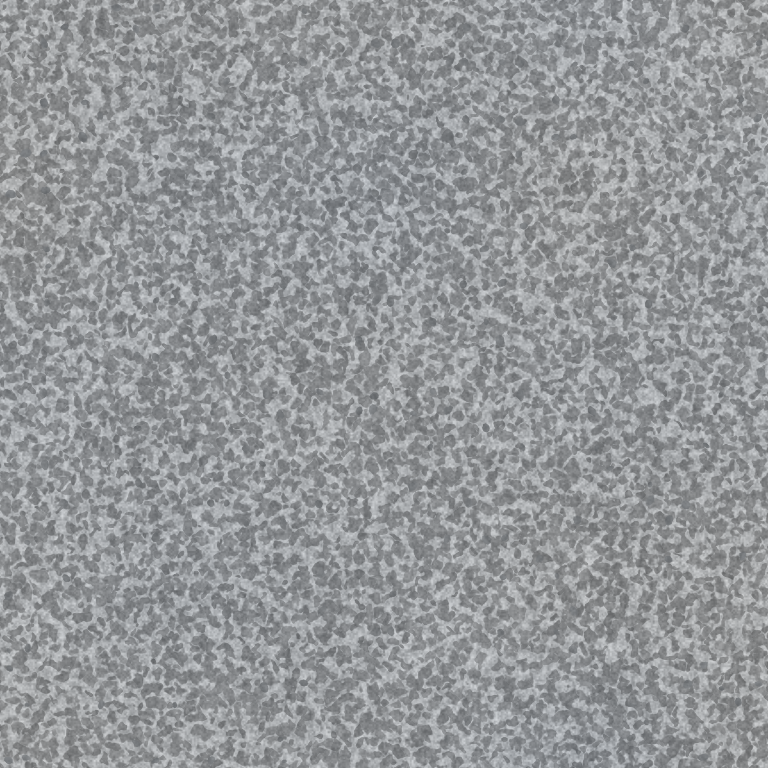
Give the GLSL for this texture, as a three.js fragment shader.

```glsl
#define GRAIN_SCALE 74.0
#define PEBBLE_SCALE 42.0
#define PEBBLE_SHARE 0.13
#define EDGE_WOBBLE 0.85
#define SPECKLE 0.27
#define STREAK 0.05
#define LIGHT_STONE vec3(0.683, 0.695, 0.706)
#define DARK_GRAIN vec3(0.507, 0.516, 0.525)
#define PEBBLE_COLOR vec3(0.405, 0.418, 0.430)

varying vec2 vUv;

vec3 hash3(vec2 p) {
  vec3 q = fract(vec3(p.xyx) * vec3(0.1031, 0.1030, 0.0973));
  q += dot(q, q.yxz + 33.33);
  return fract((q.xxy + q.yzz) * q.zyx);
}

// Value noise, centred on zero
float noise(vec2 p) {
  vec2 i = floor(p);
  vec2 f = fract(p);
  f = f * f * (3.0 - 2.0 * f);
  float low = mix(hash3(i).x, hash3(i + vec2(1.0, 0.0)).x, f.x);
  float high = mix(hash3(i + vec2(0.0, 1.0)).x, hash3(i + 1.0).x, f.x);
  return mix(low, high, f.y) - 0.5;
}

mat2 rotation(float angle) {
  float c = cos(angle);
  float s = sin(angle);
  return mat2(c, -s, s, c);
}

// Nearest soft grain: x = distance relative to its radius, y = its shade
vec2 grains(vec2 p) {
  vec2 cell = floor(p);
  vec2 nearest = vec2(9.0, 0.0);
  for (int y = -1; y <= 1; y++) {
    for (int x = -1; x <= 1; x++) {
      vec2 id = cell + vec2(float(x), float(y));
      vec3 place = hash3(id);
      vec3 form = hash3(id + 217.0);
      vec2 offset = rotation(form.x * 3.14159) * (p - id - place.xy);
      offset *= vec2(0.85, 1.2);
      float reach = length(offset) / mix(0.30, 0.62, form.y);
      if (reach < nearest.x) nearest = vec2(reach, form.z);
    }
  }
  return nearest;
}

// Sparse, crisp, angular dark pebbles: x = coverage, y = shade
vec2 pebbles(vec2 p) {
  vec2 id = floor(p);
  vec3 place = hash3(id + 531.0);
  vec3 form = hash3(id + 809.0);
  vec2 offset = p - id - mix(vec2(0.35), vec2(0.65), place.xy);
  offset = rotation(form.x * 6.28318) * offset;
  vec2 a = abs(offset * vec2(0.9, 1.2));
  float shape = max(max(a.x, a.y), dot(a, vec2(0.72)));
  shape += 0.12 * noise(p * 4.0);
  float radius = mix(0.13, 0.26, form.y);
  float cover = 1.0 - smoothstep(radius - 0.04, radius + 0.04, shape);
  float rim = smoothstep(0.0, radius, offset.y + 0.5 * radius);
  return vec2(cover * step(place.z, PEBBLE_SHARE), form.z * 0.6 + rim * 0.4);
}

void main() {
  vec2 p = vUv;

  // Ragged outlines from warping and wobbling the grain distance
  vec2 warp = vec2(noise(p * 110.0), noise(p * 110.0 + 57.0));
  vec2 grain = grains(p * GRAIN_SCALE + 0.7 * warp);
  float wobble = noise(p * 170.0 + 11.0) + 0.6 * noise(p * 330.0 + 23.0);
  float reach = grain.x + EDGE_WOBBLE * wobble + 0.2 * noise(p * 9.0);
  float grainMask = 1.0 - smoothstep(0.70, 1.28, reach);

  vec3 color = mix(LIGHT_STONE, DARK_GRAIN, grainMask);
  color += grainMask * (grain.y - 0.5) * 0.06;

  // Fine speckle, faint vertical scratches and broad drift in tone
  float speckle = 0.5 * noise(p * 210.0 + 71.0) + 0.5 * noise(p * 430.0 + 91.0);
  color += SPECKLE * speckle * mix(1.0, 0.65, grainMask);
  color += STREAK * noise(p * vec2(260.0, 45.0) + 37.0);
  color += 0.025 * noise(p * 5.0 + 3.0);
  color += vec3(0.012, 0.002, -0.012) * noise(p * 4.0 + 15.0);

  vec2 pebble = pebbles(p * PEBBLE_SCALE);
  vec3 pebbleTone = PEBBLE_COLOR + 0.09 * pebble.y + 0.10 * speckle;
  color = mix(color, pebbleTone, pebble.x * 0.9);

  gl_FragColor = vec4(color, 1.0);
}
```
